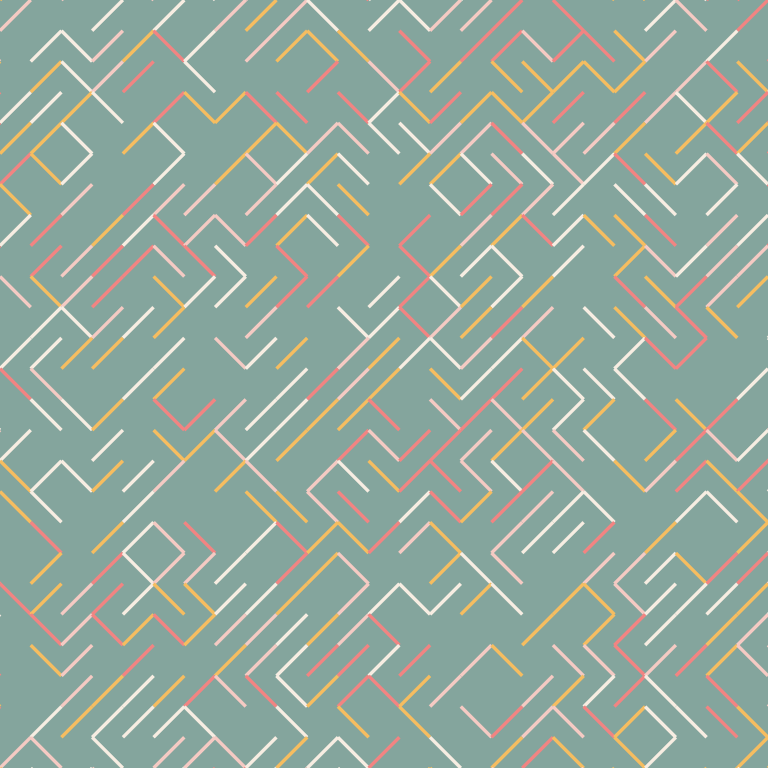
This pattern is drawn by a WebGL 2 fragment shader. Its source:

```glsl
#version 300 es
precision highp float;
// Random diagonal maze: thin pastel strokes across the cells of a square grid on sage green.

#define CELLS 25.0         // cells along the canvas height
#define STROKE_WIDTH 0.11  // in cells
#define FILL 0.77          // share of cells holding a stroke
#define RISING 0.63        // share of strokes that rise to the right
#define SEED 17u
#define SAGE  vec3(0.518, 0.647, 0.616)
#define CREAM vec3(0.969, 0.929, 0.886)
#define CORAL vec3(0.949, 0.518, 0.510)
#define BLUSH vec3(0.961, 0.792, 0.765)
#define AMBER vec3(0.965, 0.741, 0.376)

uniform vec2 u_resolution;
out vec4 fragColor;

// Integer hash (PCG3D): three independent values in [0, 1) per cell
vec3 hashCell(vec2 cell) {
    uvec3 v = uvec3(ivec3(ivec2(cell) + 64, 0)) + uvec3(0u, 0u, SEED);
    v = v * 1664525u + 1013904223u;
    v.x += v.y * v.z; v.y += v.z * v.x; v.z += v.x * v.y;
    v ^= v >> 16u;
    v.x += v.y * v.z; v.y += v.z * v.x; v.z += v.x * v.y;
    return vec3(v >> 8u) / 16777216.0;
}

vec3 strokeColor(float pick) {
    if (pick < 0.25) return CREAM;
    if (pick < 0.50) return CORAL;
    if (pick < 0.75) return BLUSH;
    return AMBER;
}

// Coverage of a flat-ended stroke from corner to corner of a unit cell
float strokeCoverage(vec2 fromCenter, float slope, float pixel) {
    vec2 along = vec2(1.0, slope) * inversesqrt(2.0);
    vec2 across = vec2(-along.y, along.x);
    vec2 edge = vec2(sqrt(0.5), 0.5 * STROKE_WIDTH)
              - abs(vec2(dot(fromCenter, along), dot(fromCenter, across)));
    vec2 cover = clamp(edge / pixel + 0.5, 0.0, 1.0);
    return cover.x * cover.y;
}

void main() {
    float pixel = CELLS / u_resolution.y;
    vec2 p = gl_FragCoord.xy * pixel;
    vec2 home = floor(p);
    vec3 color = SAGE;

    // Stroke ends reach slightly past their cell, so visit the neighbours too
    for (int y = 1; y >= -1; y--) {
        for (int x = -1; x <= 1; x++) {
            vec2 cell = home + vec2(x, y);
            vec3 rnd = hashCell(cell);
            if (rnd.x > FILL) continue;
            float slope = rnd.y < RISING ? 1.0 : -1.0;
            float cover = strokeCoverage(p - cell - 0.5, slope, pixel);
            color = mix(color, strokeColor(rnd.z), cover);
        }
    }
    fragColor = vec4(color, 1.0);
}
```
